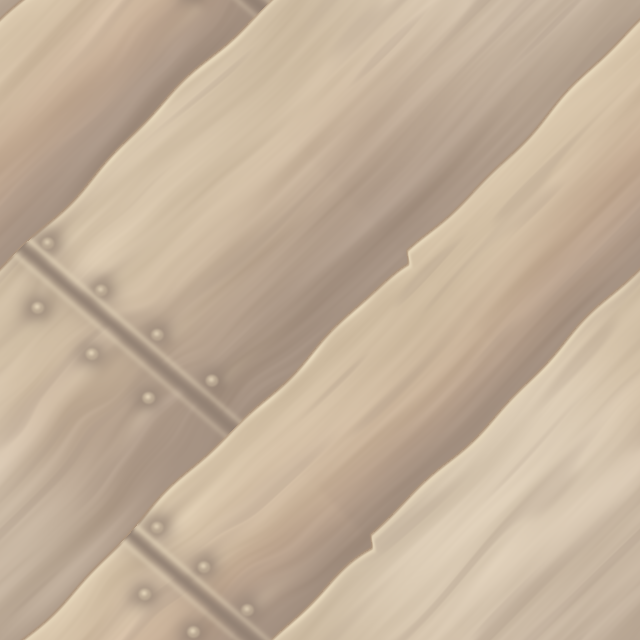
Reproduce this texture procedurally as a WebGL 1 fragment shader.

```glsl
precision highp float;
uniform vec2 u_resolution;

#define PALE vec3(0.845, 0.785, 0.70)
#define TAN vec3(0.825, 0.75, 0.645)
#define ROSE vec3(0.76, 0.655, 0.565)
#define SHADOW vec3(0.635, 0.56, 0.50)
#define RIM vec3(0.90, 0.84, 0.73)
#define SEAM vec3(0.68, 0.58, 0.48)
#define FIRST_SEAM 0.035
#define NARROW_WIDTH 0.385
#define JOINT_TILT 0.075
#define GRAIN 0.15
#define NAIL_RADIUS 0.011

const float PI = 3.14159265;

float hash(vec2 p) {
  p = fract(p * vec2(0.1031, 0.1137));
  p += dot(p, p.yx + 33.33);
  return fract((p.x + p.y) * p.x * 17.0);
}

float noise(vec2 p) {
  vec2 i = floor(p), f = fract(p);
  f = f * f * (3.0 - 2.0 * f);
  return mix(mix(hash(i), hash(i + vec2(1.0, 0.0)), f.x),
             mix(hash(i + vec2(0.0, 1.0)), hash(i + 1.0), f.x), f.y);
}

float fbm(vec2 p) {
  float sum = 0.0, amp = 0.5;
  for (int i = 0; i < 4; i++) {
    sum += amp * noise(p);
    p = p * vec2(2.0, 1.5) + 17.3;
    amp *= 0.5;
  }
  return sum;
}

float bump(float x, float width) {
  return exp(-x * x / (width * width));
}

// Uneven seam with one chip; its period along the plank is 2
float seamOffset(float along, float chip) {
  float back = mod(chip - along, 2.0);
  float wave = 0.006 * sin(3.0 * PI * along + chip * 5.0)
             + 0.003 * sin(8.0 * PI * along + chip * 9.0);
  return wave + 0.03 * exp(-back * 11.0) * smoothstep(0.0, 0.025, back);
}

float narrowSeam(float along) { return seamOffset(along, 1.247); }
float wideSeam(float along) { return NARROW_WIDTH + seamOffset(along, 0.746); }

void main() {
  vec2 uv = gl_FragCoord.xy / u_resolution;
  float across = uv.x + 1.0 - uv.y - FIRST_SEAM;
  float along = uv.x + uv.y - 1.0;

  // Pair of planks, then the plank inside the pair
  float pair = floor(across - narrowSeam(along - floor(across + 0.5)));
  across -= pair;
  along -= pair;
  float split = wideSeam(along);
  float wide = step(split, across);
  float top = mix(across - narrowSeam(along), across - split, wide);
  float bottom = mix(split - across, 1.0 + narrowSeam(along - 1.0) - across, wide);
  float t = top / (top + bottom);
  float start = wide * NARROW_WIDTH;
  float joint = mix(0.368, -0.352, wide) + JOINT_TILT * (across - start);
  float run = mod(along - joint, 2.0);
  float fromJoint = run > 1.0 ? run - 2.0 : run;

  // Broad colour across each plank
  float cloud = fbm(vec2(across * 4.0, run * 2.0) + wide * 31.0);
  float pale = wide * smoothstep(0.5, 1.2, run) * (1.0 - smoothstep(1.5, 1.9, run));
  vec3 color = mix(TAN, ROSE, smoothstep(0.1, 0.85, t + (cloud - 0.5) * 0.6) * mix(0.95, 0.55, wide));
  color = mix(color, PALE, max(pale * 0.8, wide * 0.3 * (1.0 - t)));
  float shade = smoothstep(mix(0.5, 0.35, wide), 1.0, t + (cloud - 0.5) * 0.25);
  color = mix(color, SHADOW, shade * (0.95 - 0.5 * pale));

  // Long grain, bent near the joint
  float bend = 0.035 * noise(vec2(across * 7.0, run * 3.0))
             + 0.05 * bump(fromJoint, 0.25) * noise(vec2(across * 12.0, run * 9.0));
  float fibre = across + bend;
  float grain = fbm(vec2(fibre * 20.0, run * 2.5) + wide * 47.0) - 0.47;
  float fine = noise(vec2(fibre * 75.0, run * 4.0)) - 0.5;
  color += (GRAIN * grain + 0.025 * fine) * vec3(1.0, 1.03, 1.05);
  float crack = smoothstep(0.68, 0.9, noise(vec2(fibre * 38.0, run * 3.5) + 9.0));
  color = mix(color, SHADOW, crack * 0.22);

  // Lit upper edge, contact shadow and seam line
  float wear = 0.45 + 0.55 * noise(vec2(along * 14.0, wide * 5.0));
  color = mix(color, RIM, wear * (0.85 * bump(top - 0.006, 0.007) + 0.25 * exp(-top * 28.0)));
  color = mix(color, SHADOW * 0.98, 0.45 * exp(-bottom * 35.0));
  color = mix(color, SEAM, 0.8 * (1.0 - smoothstep(0.0, 0.006, min(top, bottom))));

  // Nails on both sides of the joint, with stained wood trailing away
  for (int i = 0; i < 7; i++) {
    float n = float(i);
    float below = step(4.0, n);
    float slot = n - 4.0 * below;
    float present = step(slot, 2.0 + wide - below);
    float jitter = hash(vec2(n * 7.0 + 3.0, wide * 13.0 + 5.0)) - 0.5;
    float d1 = across - start - mix(0.035, 0.12, below) - slot * mix(0.135, 0.157, wide);
    float d2 = fromJoint - mix(0.046, -0.075, below) - 0.012 * jitter;
    vec2 d = 0.5 * vec2(d1 + d2, d2 - d1);
    float r = length(d);
    float away = d2 * mix(1.0, -1.0, below);
    float trail = smoothstep(0.0, 0.03, away) * exp(-max(away, 0.0) * 13.0);
    color = mix(color, SHADOW, present * 0.4 * trail * bump(d1 + bend * 0.4 - 0.01, 0.016));
    color = mix(color, RIM, present * 0.35 * trail * bump(d1 + bend * 0.6 - 0.045, 0.015));
    color = mix(color, SHADOW * 0.92, present * 0.8 * bump(r, NAIL_RADIUS * 2.1));
    color = mix(color, TAN * 0.93, present * 0.65 * (1.0 - smoothstep(0.6, 1.1, r / NAIL_RADIUS)));
    color = mix(color, RIM, present * 0.85 * bump(length(d - vec2(-0.001, 0.002)), 0.005));
  }

  // Groove between plank ends, with worn lips
  float lips = bump(fromJoint - 0.021, 0.008) + 0.75 * bump(fromJoint + 0.022, 0.008);
  color = mix(color, SHADOW, 0.35 * bump(fromJoint, 0.045));
  color = mix(color, RIM, 0.65 * lips * (1.0 - 0.5 * t));
  color = mix(color, SHADOW * 0.9, 0.9 * bump(fromJoint, 0.014));

  gl_FragColor = vec4(clamp(color, 0.0, 1.0), 1.0);
}
```
